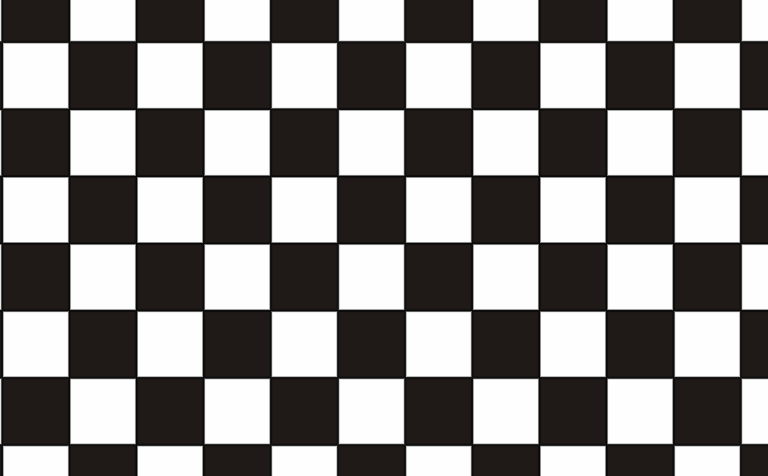
Write a Shadertoy shader that draws this pattern.

```glsl
// Checkerboard of warm near-black and white squares with thin black grid lines.
// A folded triangle wave per axis gives the signed distance to the grid; the
// product of both waves picks the tile, and the smaller distance draws the line.

// Signed distance to the nearest grid line: positive in even cells, negative in odd.
vec2 signedGrid(vec2 p) {
    return abs(mod(p - 0.5, 2.0) - 1.0) - 0.5;
}

void mainImage(out vec4 fragColor, in vec2 fragCoord) {
    // Cell units, measured from the upper left corner
    const float cellsAcross = 11.437;
    float pixel = cellsAcross / iResolution.x;
    vec2 fromTop = vec2(fragCoord.x, iResolution.y - fragCoord.y);
    vec2 p = fromTop * pixel - vec2(0.033, 0.627);

    vec2 wave = signedGrid(p);
    float softness = max(pixel, 0.022);

    // Alternating tiles
    vec2 side = clamp(wave / (0.5 * softness), -1.0, 1.0);
    float white = 0.5 + 0.5 * side.x * side.y;
    vec3 color = mix(vec3(0.12, 0.10, 0.09), vec3(0.995), white);

    // Grid lines centred on the tile borders
    float gridDistance = min(abs(wave.x), abs(wave.y));
    float line = 1.0 - smoothstep(-0.75, 0.75, (gridDistance - 0.015) / softness);
    color = mix(color, vec3(0.02), line);

    fragColor = vec4(color, 1.0);
}
```
